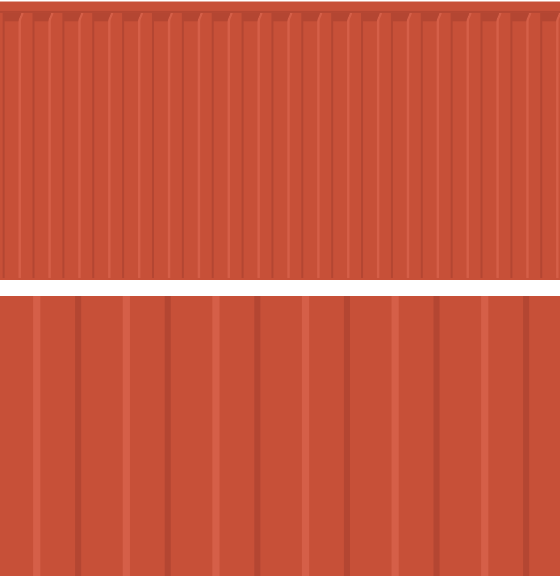
Top, the full canvas; bottom, a detail of the centre.
This texture is drawn by a WebGL 1 fragment shader. Its source:

```glsl
precision highp float;
// Red corrugated metal wall: vertical ribs hanging below a top rail with a pale edge.

uniform vec2 u_resolution;

// Antialiased coverage of the interval from lo to hi, where px is one pixel.
float band(float v, float lo, float hi, float px) {
  return clamp((v - lo) / px + 0.5, 0.0, 1.0) * clamp((hi - v) / px + 0.5, 0.0, 1.0);
}

void main() {
  vec2 uv = gl_FragCoord.xy / u_resolution;
  float depth = 1.0 - uv.y; // distance below the top edge
  float pxX = 18.75 / u_resolution.x;
  float pxY = 1.0 / u_resolution.y;

  vec3 paint = vec3(0.78, 0.314, 0.22);
  vec3 shade = vec3(0.704, 0.275, 0.196);
  vec3 highlight = vec3(0.835, 0.373, 0.282);

  // Rib coordinate: raised from 0 to 0.5, recessed elsewhere.
  float rib = fract(uv.x * 18.75 - 0.37) - 0.25;
  float slant = 0.09 * (1.0 - smoothstep(0.044, 0.076, depth));
  float raised = band(rib, slant, 0.5, pxX);

  // Lit left edge and shaded right edge of each rib.
  float sheet = band(depth, 0.046, 0.993, pxY);
  vec3 color = mix(paint, highlight, sheet * band(rib, slant, slant + 0.08, pxX));
  color = mix(color, shade, sheet * band(rib, 0.468, 0.536, pxX));

  // Rail shadow: a thin line over the ribs, deeper inside the recesses.
  color = mix(color, shade, band(depth, 0.046, 0.076, pxY) * (1.0 - raised));
  color = mix(color, shade, band(depth, 0.039, 0.046, pxY));

  // Pale strip along the top of the rail.
  color = mix(color, vec3(1.0), band(depth, -1.0, 0.0054, pxY));

  gl_FragColor = vec4(color, 1.0);
}
```
